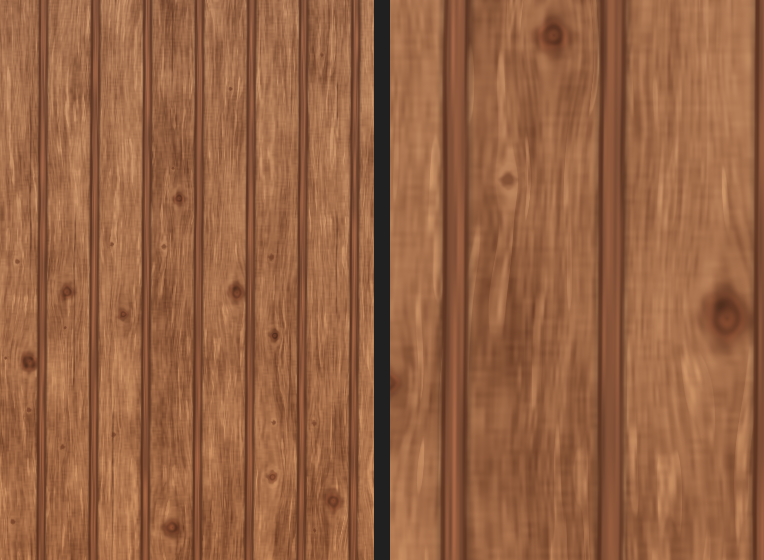
Left: the whole. Right: its middle third, enlarged.
A WebGL 1 fragment shader for this texture:

```glsl
precision highp float;
// Stained pine cladding: upright boards with beaded grooves, fine broken grain, knots and cracks.
uniform vec2 u_resolution;

const float BOARDS_ACROSS = 7.19;
const float FIRST_GROOVE = 0.815;
const float KNOT_SPACING = 3.1;
const float PIN_SPACING = 1.7;

const vec3 DEEP_BROWN = vec3(0.42, 0.245, 0.155);
const vec3 WARM_BROWN = vec3(0.63, 0.425, 0.295);
const vec3 PALE_GOLD = vec3(0.80, 0.59, 0.425);
const vec3 GROOVE_SHADOW = vec3(0.36, 0.205, 0.135);
const vec3 BEAD_BROWN = vec3(0.53, 0.335, 0.235);
const vec3 KNOT_RED = vec3(0.42, 0.23, 0.15);

float hash(vec2 p) {
  return fract(sin(dot(p, vec2(127.1, 311.7))) * 43758.55);
}

float noise(vec2 p) {
  vec2 i = floor(p);
  vec2 f = fract(p);
  f = f * f * (3.0 - 2.0 * f);
  return mix(mix(hash(i), hash(i + vec2(1.0, 0.0)), f.x),
             mix(hash(i + vec2(0.0, 1.0)), hash(i + vec2(1.0, 1.0)), f.x), f.y);
}

// Centre (xy) and radius (z) of the knot in one cell of a board.
vec3 knotInCell(float board, float cell, float spacing, vec2 radii, float chance) {
  vec2 id = vec2(board + spacing * 7.0, cell);
  float present = step(hash(id + 3.3), chance);
  float x = (hash(id + 11.7) - 0.5) * 0.54;
  float y = (cell + 0.2 + 0.6 * hash(id + 23.1)) * spacing;
  return vec3(x, y, present * mix(radii.x, radii.y, hash(id + 37.9)));
}

// Returns grain bend (x), knot cover (y), ring shade (z) and surrounding halo (w).
vec4 knots(vec2 p, float board, float spacing, vec2 radii, float chance) {
  vec4 result = vec4(0.0);
  float cell = floor(p.y / spacing);
  for (int j = -1; j <= 1; j++) {
    vec3 k = knotInCell(board, cell + float(j), spacing, radii, chance);
    float r = max(k.z, 0.001);
    vec2 d = p - k.xy;
    float wobble = 0.75 + 0.5 * noise(d / r * 1.6 + board * 5.0);
    float dist = length(d * vec2(1.0, 0.9)) / r * wobble;
    vec2 stretched = d * vec2(1.0, 0.5) / r;
    float cover = 1.0 - smoothstep(0.45, 1.3, dist);
    result.x -= d.x * 0.75 * exp(-dot(stretched, stretched) / 4.0);
    result.y = max(result.y, cover);
    result.z += cover * sin(dist * 11.0);
    result.w = max(result.w, exp(-pow(dist - 1.6, 2.0) * 4.0));
  }
  return result;
}

// A broken hairline split that follows the length of a board.
float crack(vec2 p, float board, float px) {
  float x = (hash(vec2(board, 71.0)) - 0.5) * 0.5 + 0.03 * noise(vec2(board, p.y * 1.6));
  float open = smoothstep(0.60, 0.75, noise(vec2(board * 9.1, p.y * 0.8)));
  open *= 0.4 + 0.6 * noise(vec2(board, p.y * 9.0));
  return open * (1.0 - smoothstep(0.003, 0.006 + px, abs(p.x - x)));
}

vec3 woodRamp(float tone) {
  vec3 dark = mix(DEEP_BROWN, WARM_BROWN, clamp(tone * 2.0, 0.0, 1.0));
  return mix(dark, PALE_GOLD, clamp(tone * 2.0 - 1.0, 0.0, 1.0));
}

vec3 boardColor(vec2 p, float board, float px) {
  vec4 large = knots(p, board, KNOT_SPACING, vec2(0.09, 0.19), 0.55);
  vec4 pins = knots(p, board, PIN_SPACING, vec2(0.025, 0.055), 0.4);
  vec2 seed = vec2(board * 17.3, board * 5.9);

  // Grain coordinate: slight wander plus bending around knots.
  float s = p.x + large.x + pins.x;
  s += 0.22 * (noise(vec2(s * 2.0, p.y * 0.35) + seed) - 0.5);
  s += 0.03 * noise(vec2(s * 5.0, p.y * 2.0) + seed);
  float streak = noise(vec2(s * 15.0, p.y * 0.7) + seed);
  float fibre = noise(vec2(s * 31.0, p.y * 1.8) + seed);
  float pores = noise(vec2(s * 46.0, p.y * 7.0) + seed);
  float blotch = noise(vec2(p.x * 2.5, p.y * 0.9) + seed);
  float patch = noise(vec2(p.x * 5.0, p.y * 3.0) - seed);
  float sawn = noise(vec2(p.x * 9.0, p.y * 30.0) + seed);
  float fleck = smoothstep(0.72, 0.82, noise(vec2(s * 20.0, p.y * 1.6) - seed));

  float tone = 0.51 + 0.16 * (hash(seed) - 0.5);
  tone += 0.24 * (streak - 0.5) + 0.28 * (fibre - 0.5) + 0.26 * (pores - 0.5);
  tone += 0.38 * (blotch - 0.5) + 0.20 * (patch - 0.5) + 0.10 * (sawn - 0.5);
  tone += 0.20 * fleck * (0.5 + pores) + 0.12 * large.w + 0.06 * pins.w;
  vec3 color = woodRamp(tone);

  // Knot hearts, then splits.
  vec3 heart = KNOT_RED * (1.0 + 0.14 * large.z + 0.5 * (pores - 0.5));
  color = mix(color, heart, 0.80 * large.y);
  color = mix(color, KNOT_RED, 0.65 * pins.y);
  return mix(color, GROOVE_SHADOW, 0.65 * crack(p, board, px));
}

// Rounded bead with a dark seam on either side; side is the signed distance.
vec3 addGroove(vec3 color, float side, float y, float board, float px) {
  float a = abs(side + 0.008 * (noise(vec2(y * 1.5, board * 7.0)) - 0.5));
  float grain = noise(vec2(side * 45.0 + board * 13.0, y * 1.6));
  float wear = noise(vec2(y * 3.5, board * 11.0 + step(side, 0.0) * 4.0));
  vec3 bead = BEAD_BROWN * (0.80 + 0.36 * grain + 0.10 * cos(side * 40.0));
  color *= 1.0 - 0.16 * (1.0 - smoothstep(0.085, 0.13, a));
  color = mix(bead, color, smoothstep(0.070 - px, 0.070 + px, a));
  float seam = 1.0 - smoothstep(0.004, 0.016 + px, abs(a - 0.070));
  return mix(color, GROOVE_SHADOW, seam * (0.60 + 0.25 * step(side, 0.0) + 0.25 * (wear - 0.5)));
}

void main() {
  vec2 p = gl_FragCoord.xy / u_resolution.x * BOARDS_ACROSS;
  float px = BOARDS_ACROSS / u_resolution.x;
  float x = p.x - FIRST_GROOVE - 0.005 * (p.y - 5.4);
  float side = fract(x + 0.5) - 0.5;
  vec3 color = boardColor(vec2(fract(x) - 0.5, p.y), floor(x) + 2.0, px);
  color = addGroove(color, side, p.y, floor(x + 0.5), px);

  // Warmer stain toward the foot of the wall.
  float foot = 1.0 - gl_FragCoord.y / u_resolution.y;
  gl_FragColor = vec4(color * mix(vec3(1.0), vec3(1.0, 0.95, 0.88), foot), 1.0);
}
```
